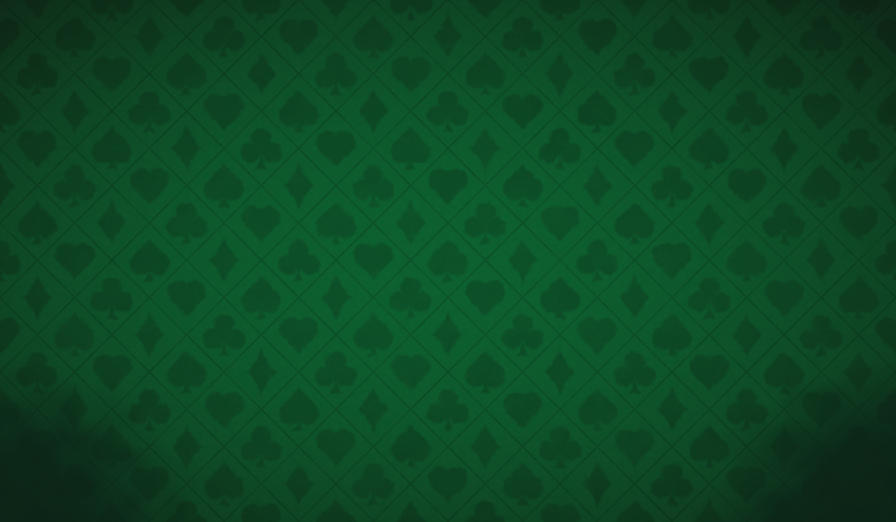
A WebGL 2 fragment shader for this pattern:

```glsl
#version 300 es
precision highp float;
// Green felt with a diagonal lattice of tone-on-tone card suits and a dark vignette.

uniform vec2 u_resolution;
out vec4 fragColor;

const vec2 GRID = vec2(24.0, 14.0);   // half-cells across and down
const vec3 FELT_CENTRE = vec3(0.052, 0.378, 0.188);
const vec3 FELT_EDGE = vec3(0.055, 0.165, 0.092);
const vec3 CORNER = vec3(0.045, 0.140, 0.090);

float hash(vec2 p) {
    return fract(sin(dot(p, vec2(127.1, 311.7))) * 43758.5453);
}

float noise(vec2 p) {
    vec2 i = floor(p), f = fract(p);
    f = f * f * (3.0 - 2.0 * f);
    return mix(mix(hash(i), hash(i + vec2(1, 0)), f.x),
               mix(hash(i + vec2(0, 1)), hash(i + vec2(1, 1)), f.x), f.y);
}

// Unit heart with its point at the origin
float heartShape(vec2 p) {
    p.x = abs(p.x);
    if (p.x + p.y > 1.0) return length(p - vec2(0.25, 0.75)) - sqrt(2.0) / 4.0;
    vec2 a = p - vec2(0.0, 1.0);
    vec2 b = p - 0.5 * max(p.x + p.y, 0.0);
    return sqrt(min(dot(a, a), dot(b, b))) * sign(p.x - p.y);
}

float heart(vec2 p, float size) {
    return size * heartShape((p + vec2(0.0, 0.5)) / size);
}

// Short flared foot shared by spade and club
float stem(vec2 p) {
    float t = clamp((-0.25 - p.y) / 0.31, 0.0, 1.0);
    float side = abs(p.x) - 0.04 - 0.10 * t * t;
    return max(side, abs(p.y + 0.33) - 0.23);
}

float spade(vec2 p) {
    float body = 0.88 * heartShape(vec2(p.x, 0.57 - p.y) / 0.88);
    return min(body, stem(p));
}

float club(vec2 p) {
    float top = length(p - vec2(0.0, 0.27)) - 0.275;
    float sides = length(vec2(abs(p.x) - 0.285, p.y + 0.11)) - 0.275;
    float core = length(p) - 0.20;
    return min(min(top, sides), min(core, stem(p)));
}

// Diamond with slightly hollow sides
float diamond(vec2 p) {
    return 2.20 - length(abs(p) - vec2(2.00, 1.50));
}

float suit(vec2 p, float kind) {
    if (kind < 0.5) return spade(p);
    if (kind < 1.5) return diamond(p);
    if (kind < 2.5) return club(p);
    return heart(p, 0.87);
}

float coverage(float d, float blur) {
    return 1.0 - smoothstep(-blur, blur, d);
}

// Radial light falling off towards the corners
vec3 felt(vec2 uv) {
    vec2 q = (uv - vec2(0.485, 0.49)) * 2.0;
    float fall = clamp(dot(q, q) * 0.5, 0.0, 1.0);
    return mix(FELT_CENTRE, FELT_EDGE, fall);
}

// Extra dark pools in the lower corners
float cornerPool(vec2 uv, float rough) {
    vec2 q = vec2(min(uv.x, 1.0 - uv.x) / 0.17, uv.y / 0.24);
    return 1.0 - smoothstep(0.40, 1.40, length(q) + 0.25 * (rough - 0.5));
}

void main() {
    vec2 uv = gl_FragCoord.xy / u_resolution;
    vec2 p = vec2(uv.x, 1.0 - uv.y) * GRID + vec2(0.0, 0.02);
    float pixel = GRID.x / u_resolution.x;

    // Diagonal cell and its centre
    vec2 diag = vec2(p.x + p.y, p.x - p.y) * 0.5;
    vec2 cell = floor(diag);
    vec2 centre = vec2(cell.x + cell.y + 1.0, cell.x - cell.y);
    vec2 local = (p - centre) * vec2(1.0, -1.0);
    float kind = mod(2.0 * cell.y - cell.x + 1.0, 4.0);

    // Worn print: patchy ink and a little fibre grain
    float patches = noise(p * 2.3);
    float fibre = noise(p * 9.0);
    float ink = 0.165 + 0.03 * (hash(cell) - 0.5) + 0.04 * (patches - 0.5);
    float icon = coverage(suit(local, kind) + 0.06 * (fibre - 0.5), max(0.055, pixel));

    // Thin faint lattice lines between cells
    vec2 edge = abs(fract(diag + 0.5) - 0.5) * sqrt(2.0);
    float line = coverage(min(edge.x, edge.y) - 0.018, max(0.02, 0.8 * pixel));

    float pool = cornerPool(uv, noise(p * 1.7));
    vec3 color = felt(uv);
    color *= 1.0 + 0.025 * (fibre - 0.5) + 0.03 * (noise(p * 22.0) - 0.5);
    color *= 1.0 - vec3(0.4, 1.0, 0.95) * ink * icon;
    color *= 1.0 - line * (0.11 + 0.10 * patches);
    color = mix(color, CORNER, 0.9 * pool);
    fragColor = vec4(color, 1.0);
}
```
